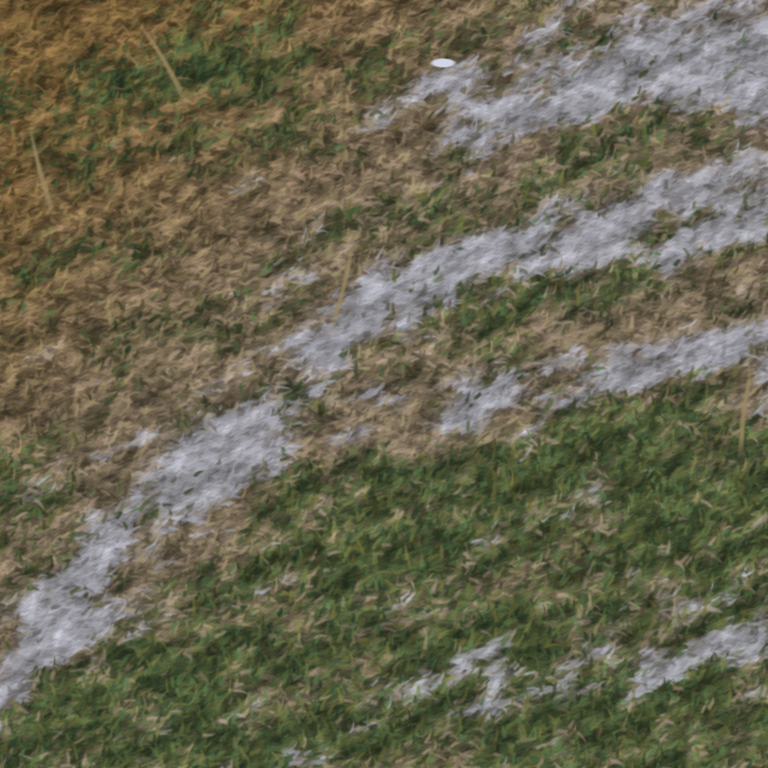
Give the GLSL for this texture, as a WebGL 2 fragment shader.

```glsl
#version 300 es
precision highp float;
// Worn sandy track running diagonally through dry litter and rough grass.
// Ridges broken up by layered sines decide the ground cover; jittered cells
// then scatter curved, soft blades, each coloured by the cover at its root.

#define BLADE_LAYERS 11
#define BLADE_GRID 37.0
#define BLADE_WIDTH 0.0026
#define SOFTNESS 0.0025
#define BLADE_OPACITY 0.76
#define SLANT 0.46
#define GRASS_DARK vec3(0.16, 0.20, 0.13)
#define GRASS_LIGHT vec3(0.42, 0.48, 0.29)
#define DRY_DARK vec3(0.25, 0.22, 0.16)
#define DRY_LIGHT vec3(0.62, 0.56, 0.46)
#define SAND_DARK vec3(0.39, 0.38, 0.38)
#define SAND_LIGHT vec3(0.67, 0.67, 0.71)

uniform vec2 u_resolution;
out vec4 fragColor;

vec3 hash3(vec2 p) {
  vec3 q = fract(p.xyx * vec3(0.1031, 0.1030, 0.0973));
  q += dot(q, q.yxz + 33.33);
  return fract((q.xxy + q.yzz) * q.zyx);
}

vec2 turn(vec2 p, float a) {
  float c = cos(a), s = sin(a);
  return vec2(c * p.x + s * p.y, c * p.y - s * p.x);
}

// Layered, mutually bent sines, roughly -1 to 1
float waves(vec2 p) {
  float sum = 0.0, amp = 0.5;
  for (int i = 0; i < 5; i++) {
    p = turn(p, 0.9) * 1.75 + 2.3;
    sum += amp * sin(p.x + 1.4 * sin(p.y * 0.9 + float(i)));
    amp *= 0.72;
  }
  return sum;
}

float ridge(float d, float width) { return exp(-d * d / (width * width)); }

float tuft(vec2 p, vec2 center, vec2 radius) {
  vec2 d = turn(p - center, 0.3) / radius;
  return exp(-dot(d, d));
}

float brownness(vec2 p) { return smoothstep(0.2, 0.85, p.y - p.x * 0.9); }

// x: share of sand, y: share of green grass, z: light and dark clumps
vec3 cover(vec2 p) {
  vec2 s = turn(p, SLANT);
  float n = waves(s * vec2(9.0, 23.0));
  float m = waves(s * vec2(8.0, 15.0) + 7.0);
  float clump = waves(s * vec2(21.0, 39.0) + 3.0);
  vec2 q = p + 0.02 * vec2(m, n);
  float track = ridge(q.y - 0.1 - q.x * (1.3 - 0.66 * q.x), 0.08);
  float clearing = ridge(q.y - 0.79 - 0.14 * q.x, 0.085) * smoothstep(0.38, 0.78, q.x);
  float strip = 0.85 * ridge(q.y - 0.38 - 0.18 * q.x, 0.03) * smoothstep(0.42, 0.68, q.x);
  float bare = 0.6 * ridge(q.y - 0.03 - 0.16 * q.x, 0.07) * smoothstep(0.1, 0.9, q.x);
  float tufts = max(tuft(q, vec2(0.74, 0.77), vec2(0.19, 0.05)),
                    tuft(q, vec2(0.66, 0.59), vec2(0.28, 0.037)));
  float sand = 0.92 * max(max(track, clearing), max(strip, bare));
  sand += 0.42 * n + 0.24 * clump - 0.25 * brownness(p) - 0.5 * tufts;
  sand = smoothstep(0.24, 0.9, sand);
  tufts = max(tufts, max(tuft(q, vec2(0.24, 0.88), vec2(0.22, 0.08)),
                         tuft(q, vec2(0.03, 0.37), vec2(0.09, 0.04))));
  float meadow = smoothstep(-0.08, 0.07, 0.04 + q.x * (0.95 - 0.5 * q.x) - q.y);
  float green = max(0.8 * meadow, 0.58 * tufts) + 0.36 * m - 0.3 * clump + 0.02;
  return vec3(sand, clamp(green, 0.0, 0.95) * (1.0 - 0.9 * sand), clump);
}

// Tones within each cover; hue drifts pink to straw, or teal to olive
vec3 dryColor(vec2 p, float sand, float tone, float hue) {
  float brown = brownness(p);
  vec3 c = mix(DRY_DARK, DRY_LIGHT, tone) * mix(vec3(1.0), vec3(0.93, 0.85, 0.66), brown);
  c *= mix(vec3(1.05, 0.97, 1.02), vec3(1.03, 1.02, 0.82), hue);
  return mix(c, mix(SAND_DARK, SAND_LIGHT, tone) * 0.92, (0.2 + 0.6 * sand) * (1.0 - 0.75 * brown));
}

vec3 grassColor(float tone, float hue) {
  return mix(GRASS_DARK, GRASS_LIGHT, tone) * mix(vec3(0.82, 1.0, 1.08), vec3(1.18, 1.0, 0.88), hue);
}

vec3 sandColor(float tone) { return mix(SAND_DARK, SAND_LIGHT, tone); }

// Soft curved stroke from its root at r = 0
float blade(vec2 r, float angle, float len, float bend, float width) {
  vec2 l = turn(r, angle);
  float t = l.x / len;
  float d = abs(l.y - bend * len * t * t);
  float w = width * (1.0 - 0.4 * clamp(t, 0.0, 1.0));
  float ends = smoothstep(-0.1, 0.2, t) * (1.0 - smoothstep(0.65, 1.05, t));
  return ends * (1.0 - smoothstep(w - SOFTNESS, w + SOFTNESS, d));
}

void main() {
  vec2 p = gl_FragCoord.xy / min(u_resolution.x, u_resolution.y);

  // Ground: blended cover with fine slanted grain
  vec3 c = cover(p);
  vec2 s = turn(p, SLANT);
  float grain = waves(s * vec2(38.0, 80.0));
  float tone = clamp(0.42 + 0.3 * grain + 0.15 * c.z, 0.0, 1.0);
  vec3 col = mix(dryColor(p, c.x, tone, 0.4), sandColor(tone + 0.2), c.x);
  col = mix(col, grassColor(tone * 0.8, 0.5), c.y);

  // Blades, litter and sand ripples, lower roots over higher ones
  for (int i = 0; i < BLADE_LAYERS; i++) {
    float grid = BLADE_GRID + float(i);
    vec2 g = p * grid + vec2(i * 17, i * 29) + 0.37 * float(i);
    for (int k = 0; k < 9; k++) {
      vec2 cell = floor(g) + vec2(k % 3 - 1, 1 - k / 3);
      vec3 a = hash3(cell + 5.0), b = hash3(cell + 211.0);
      vec2 r = (g - cell - a.xy) / grid;
      if (dot(r, r) > 0.0008) continue;
      vec2 root = p - r;
      vec3 kind = cover(root);
      bool green = b.x < kind.y, sandy = !green && b.y < kind.x;
      float angle = green ? mix(0.1, 1.9, a.z) : SLANT + (a.z - 0.5) * (sandy ? 0.9 : 1.8);
      float shade = clamp(b.z + 0.2 * kind.z, 0.0, 1.0);
      vec3 ink = green ? grassColor(shade, a.x)
               : sandy ? sandColor(sqrt(shade)) : dryColor(root, kind.x, shade, a.y);
      float len = mix(0.01, 0.023, b.z * 0.5 + a.x * 0.5);
      float cut = blade(r, angle, len, (a.y - 0.5) * 1.1, BLADE_WIDTH * mix(0.6, 1.3, b.y));
      col = mix(col, ink, cut * BLADE_OPACITY);
    }
  }
  col *= 1.0 + 0.07 * grain + 0.07 * c.z;

  // A few long pale stems
  for (int k = 0; k < 9; k++) {
    vec2 cell = floor(p * 5.0) + vec2(k % 3 - 1, k / 3 - 1);
    vec3 a = hash3(cell + 47.0), b = hash3(cell + 83.0);
    float stem = blade(p - (cell + a.xy) / 5.0, mix(1.2, 2.1, a.z), 0.12, b.y * 0.3 - 0.15, 0.0035);
    col = mix(col, vec3(0.60, 0.53, 0.38), stem * 0.8 * step(b.x, 0.25));
  }

  // One small white pebble
  float pebble = length((p - vec2(0.577, 0.918)) / vec2(0.016, 0.006));
  col = mix(col, vec3(0.82, 0.84, 0.91), 1.0 - smoothstep(0.7, 1.2, pebble));
  fragColor = vec4(col, 1.0);
}
```
